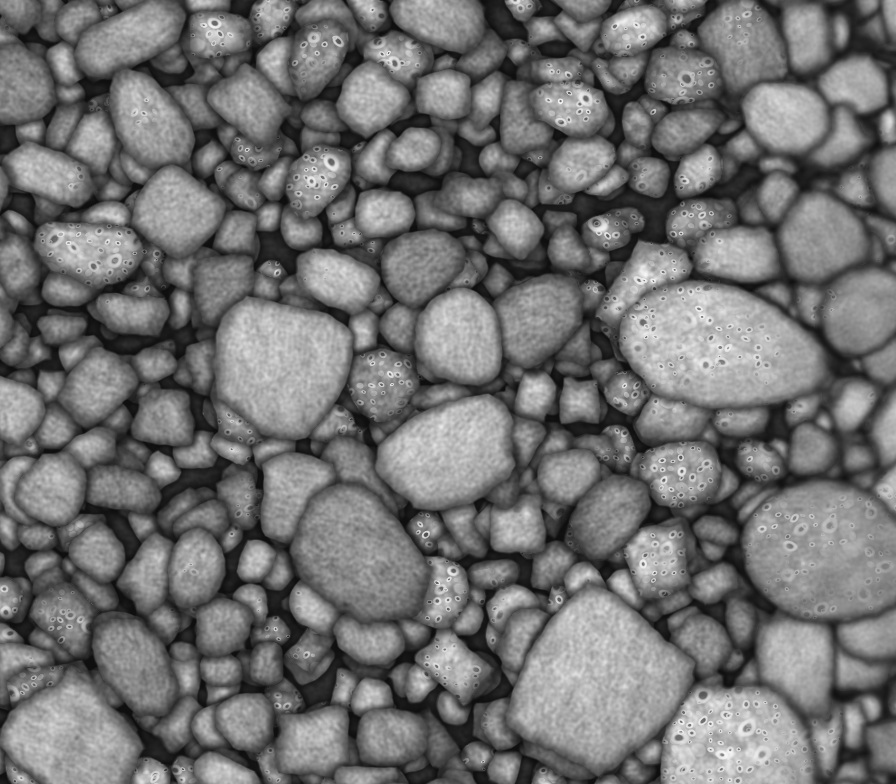
Reproduce this texture procedurally as a Shadertoy shader.

```glsl
// Grey bed of overlapping, barnacle-crusted pebbles with dark gaps and a softer right side.

const float GAP_SHADE = 0.30;
const float DARK_STONE = 0.47;
const float PALE_STONE = 0.69;
const float SHELL_TONE = 0.92;
const float PIT_TONE = 0.24;
const vec2 LIGHT_DIR = vec2(-0.4, 0.9);

// What is visible at a point: shading, skin tone, crust cover, grain angle
struct Surface { float shade, tone, crust, angle; };

vec4 hash4(vec2 p) {
    vec4 q = fract(p.xyxy * vec4(0.1031, 0.1030, 0.0973, 0.1099));
    q += dot(q, q.wzxy + 33.33);
    return fract((q.xxyz + q.yzzw) * q.zywx);
}

float cornerSlope(vec2 cell, vec2 f, vec2 o) {
    return dot(hash4(cell + o).xy * 2.0 - 1.0, f - o);
}

float gradientNoise(vec2 p) {
    vec2 i = floor(p), f = p - i, u = f * f * (3.0 - 2.0 * f);
    return mix(mix(cornerSlope(i, f, vec2(0, 0)), cornerSlope(i, f, vec2(1, 0)), u.x),
               mix(cornerSlope(i, f, vec2(0, 1)), cornerSlope(i, f, vec2(1, 1)), u.x), u.y);
}

mat2 rotation(float a) {
    float c = cos(a), s = sin(a);
    return mat2(c, s, -s, c);
}

// Scattered shells: x = pale rim cover, y = dark central pit
vec2 barnacles(vec2 p, float size, float density, float wobble, float seed) {
    vec2 g = p / size, cell = floor(g - 0.5), cover = vec2(0.0);
    for (int n = 0; n < 4; n++) {
        vec2 id = cell + vec2(n & 1, n >> 1);
        vec4 h = hash4(id + seed * 19.7);
        vec4 k = hash4(id + seed * 7.1 + 51.0);
        vec2 v = g - id - 0.25 - 0.5 * h.xy;
        v.x += (h.z - 0.5) * v.y;
        float d = length(v * vec2(1.0, 0.8 + 0.6 * h.w)) / mix(0.24, 0.50, k.y) + wobble;
        float present = step(k.x, density);
        float disc = 1.0 - smoothstep(0.7, 1.05, d);
        float pit = (1.0 - smoothstep(0.2, 0.55, d)) * step(0.3, k.z);
        cover = max(cover, present * vec2(disc * (1.0 - pit) * mix(0.35, 1.0, k.z), pit));
    }
    return cover;
}

// Lays one scattered layer of stones, with contact shadows, over the surface below
Surface stoneLayer(Surface below, vec2 p, float size, float density, vec2 radii,
                   float seed, float ragged, float growth, float blur) {
    mat2 turn = rotation(seed * 0.7);
    vec2 g = turn * p / size, cell = floor(g - 0.5), light = turn * LIGHT_DIR;
    float soft = 0.0018 + 0.005 * blur;
    for (int n = 0; n < 4; n++) {
        vec2 id = cell + vec2(n & 1, n >> 1);
        vec4 h = hash4(id + seed * 31.3);
        vec4 k = hash4(id + seed * 11.9 + 73.0);
        if (k.x > density) continue;

        // Rounded, slightly boxy and lumpy outline
        float radius = mix(radii.x, radii.y, k.y) * size;
        float stretch = 0.25 * k.z, angle = h.z * 6.2832;
        vec2 away = (g - id - 0.25 - 0.5 * h.xy) * size;
        vec2 q = rotation(angle) * away / (radius * vec2(1.0 + stretch, 1.0 - stretch));
        float d = mix(length(q), max(abs(q.x), abs(q.y)) * 1.08, 0.65 * k.w);
        d += 0.09 * sin(2.6 * q.x + h.w * 40.0) + 0.08 * sin(3.4 * q.y + h.z * 50.0);
        float dist = (d - 1.0) * radius * (1.0 - stretch) + ragged;

        // Shadow around it, then a dark rim and a gently lit dome
        below.shade *= mix(0.34, 1.0, smoothstep(-0.004, 0.013, dist));
        float rim = mix(0.50, 1.0, smoothstep(-0.002, 0.016, -dist));
        float dome = 1.05 - 0.14 * d * d + 0.10 * dot(away / radius, light);
        float cover = 1.0 - smoothstep(-soft, soft, dist);
        float crust = clamp(smoothstep(0.40, 0.95, fract(k.w * 7.0 + h.w)) * 0.9 + growth, 0.0, 1.0);
        below.shade = mix(below.shade, rim * dome, cover);
        below.tone = mix(below.tone, mix(DARK_STONE, PALE_STONE, h.w), cover);
        below.crust = mix(below.crust, crust, cover);
        below.angle = mix(below.angle, angle, step(0.5, cover));
    }
    return below;
}

// Tone of the skin: directional grain, then patches of shells and pits
float skinTone(Surface s, vec2 p, float lumps, float detail) {
    vec2 grain = rotation(s.angle) * p * vec2(1.0, 1.7);
    float fine = gradientNoise(grain * 95.0);
    float tone = s.tone + 0.16 * gradientNoise(grain * 28.0 + s.angle * 9.0);
    tone += detail * (0.14 * fine + 0.13 * gradientNoise(p * 190.0));

    float patches = smoothstep(-0.22, 0.22, gradientNoise(p * 17.0 + s.angle * 5.0) + s.crust - 0.62);
    patches *= detail * smoothstep(0.0, 0.1, s.crust);
    vec2 large = barnacles(p, 0.026, 0.55, 0.5 * lumps, 2.0);
    vec2 small = barnacles(p, 0.012, 0.30 + 0.4 * s.crust, 0.4 * fine, 5.0);
    tone += patches * 0.25 * lumps;
    tone = mix(tone, PIT_TONE, patches * 0.65 * max(large.y, small.y));
    return mix(tone, SHELL_TONE, patches * 0.85 * max(large.x, small.x * 0.9));
}

void mainImage(out vec4 fragColor, in vec2 fragCoord) {
    vec2 p = fragCoord / iResolution.y;
    float broad = gradientNoise(p * 22.0), lumps = gradientNoise(p * 64.0);
    float ragged = 0.007 * broad + 0.004 * lumps;
    float blur = smoothstep(0.82, 1.12, p.x + 0.05 * broad);

    // Overgrown area right of the centre
    vec2 offset = rotation(0.9) * (p - vec2(0.87, 0.61)) * vec2(1.0, 1.5);
    float growth = 0.75 * (1.0 - smoothstep(0.08, 0.24, length(offset)));

    // Small stones below, ever larger ones on top
    Surface s = Surface(GAP_SHADE, 0.5, 0.0, 0.0);
    s = stoneLayer(s, p, 0.058, 1.00, vec2(0.38, 0.50), 1.0, ragged, growth, blur);
    s = stoneLayer(s, p, 0.066, 0.90, vec2(0.36, 0.50), 2.0, ragged, growth, blur);
    s = stoneLayer(s, p, 0.092, 0.80, vec2(0.34, 0.50), 3.0, ragged, growth, blur);
    s = stoneLayer(s, p, 0.130, 0.50, vec2(0.32, 0.48), 4.0, ragged, growth, blur);
    s = stoneLayer(s, p, 0.260, 0.30, vec2(0.29, 0.42), 5.0, ragged, growth, blur);

    float tone = s.shade * skinTone(s, p, lumps, 1.0 - 0.6 * blur);
    fragColor = vec4(vec3(clamp(tone + 0.03, 0.06, 0.96)), 1.0);
}
```
